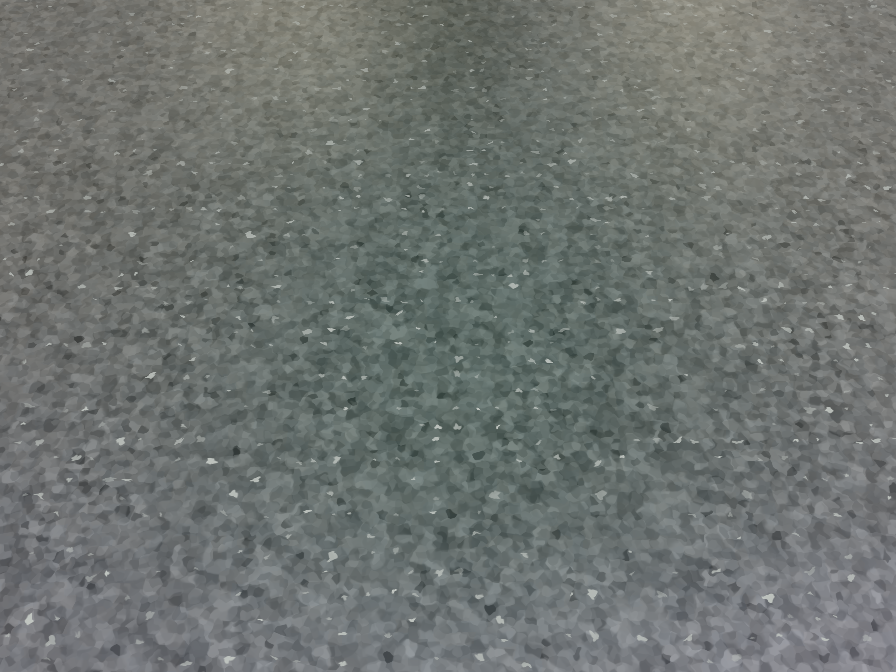
Reproduce this texture procedurally as a Shadertoy shader.

```glsl
#define CHIP_DENSITY 50.0
#define GRIT_DENSITY 84.0
#define FLAKE_DENSITY 29.0
#define FLAKE_SHARE 0.32
#define PERSPECTIVE 0.40
#define CHIP_CONTRAST 0.13
#define GRIT_CONTRAST 0.10
#define CENTRE_GREEN vec3(0.355, 0.412, 0.393)
#define WARM_GREY vec3(0.445, 0.440, 0.422)
#define COOL_GREY vec3(0.432, 0.437, 0.452)
#define FLAKE_WHITE vec3(0.76, 0.78, 0.76)

float hash(vec2 p) {
    return fract(sin(dot(p, vec2(127.1, 311.7))) * 43758.5453);
}

vec2 hash2(vec2 p) {
    return vec2(hash(p), hash(p + 57.3));
}

float noise(vec2 p) {
    vec2 i = floor(p), f = fract(p);
    f = f * f * (3.0 - 2.0 * f);
    return mix(mix(hash(i), hash(i + vec2(1, 0)), f.x),
               mix(hash(i + vec2(0, 1)), hash(i + vec2(1, 1)), f.x), f.y);
}

// Soft-edged Voronoi: x is the chip tone around zero, y marks rare dark chips
vec2 chips(vec2 p) {
    vec2 cell = floor(p), sum = vec2(0.0);
    float total = 0.0;
    for (int j = -1; j <= 1; j++)
    for (int i = -1; i <= 1; i++) {
        vec2 id = cell + vec2(i, j);
        vec2 d = id + hash2(id) - p;
        float weight = exp(-16.0 * dot(d, d));
        float dark = step(0.93, hash(id + 19.7));
        sum += weight * vec2(hash(id + 8.4) - 0.5, dark);
        total += weight;
    }
    return sum / total;
}

// Sparse angular flakes: x is coverage, y is brightness
vec2 flakes(vec2 p) {
    vec2 id = floor(p);
    vec2 d = fract(p) - 0.5 - 0.4 * (hash2(id + 3.1) - 0.5);
    float turn = 1.4 * (hash(id + 5.9) - 0.5);
    d = mat2(cos(turn), sin(turn), -sin(turn), cos(turn)) * d;
    d.y *= mix(1.2, 2.4, hash(id + 23.0));
    float size = hash(id + 41.0);
    float angle = atan(d.y, d.x), phase = 6.28 * hash(id + 13.0);
    float radius = mix(0.10, 0.28, size * size);
    radius *= 1.0 + 0.2 * sin(3.0 * angle + phase) + 0.12 * sin(5.0 * angle - phase);
    float cover = 1.0 - smoothstep(-0.05, 0.05, length(d) - radius);
    return vec2(cover * step(hash(id + 71.0), FLAKE_SHARE), hash(id + 31.0));
}

float glow(vec2 q, vec2 centre, vec2 spread) {
    vec2 d = (q - centre) / spread;
    return exp(-dot(d, d));
}

// Broad light over the floor
vec3 floorLight(vec2 q) {
    vec3 c = mix(COOL_GREY, WARM_GREY, smoothstep(0.1, 0.8, q.y));
    c = mix(c, CENTRE_GREEN, glow(q, vec2(0.52, 0.48), vec2(0.32, 0.46)));
    c += vec3(0.095, 0.085, 0.060) * glow(q, vec2(0.33, 1.0), vec2(0.14, 0.22));
    c += vec3(0.105, 0.095, 0.070) * glow(q, vec2(0.77, 1.0), vec2(0.13, 0.25));
    c -= vec3(0.075, 0.070, 0.080) * glow(q, vec2(0.50, 1.03), vec2(0.08, 0.22));
    c += vec3(0.055, 0.050, 0.062) * (0.4 + q.x) * glow(q, vec2(q.x, 0.0), vec2(1.0, 0.17));
    return c + 0.025 * smoothstep(0.65, 1.0, q.x);
}

void mainImage(out vec4 fragColor, in vec2 fragCoord) {
    vec2 q = fragCoord / iResolution.xy;
    vec2 uv = fragCoord / iResolution.y;
    uv.x -= 0.5 * iResolution.x / iResolution.y;

    // Receding floor plane with ragged chip outlines
    vec2 plane = uv / (1.0 - PERSPECTIVE * uv.y) + 3.0;
    vec2 ragged = plane + 0.007 * (vec2(noise(plane * 110.0), noise(plane * 110.0 + 40.0)) - 0.5);

    // Layered chips, weaker with distance
    vec2 chip = chips(ragged * CHIP_DENSITY);
    vec2 grit = chips(ragged * GRIT_DENSITY + 17.0);
    float tone = CHIP_CONTRAST * chip.x + GRIT_CONTRAST * grit.x - 0.09 * grit.y - 0.03 * chip.y;
    tone += 0.035 * (noise(plane * 19.0) - 0.5) + 0.008;
    float clarity = mix(1.0, 0.6, smoothstep(0.35, 1.0, q.y));
    vec3 color = floorLight(q) + tone * clarity;
    color += 0.02 * (hash(floor(ragged * CHIP_DENSITY)) - 0.5) * vec3(0.4, 0.0, -0.4);

    // Pale flakes
    vec2 flake = flakes(ragged * FLAKE_DENSITY);
    float opacity = flake.x * mix(0.35, 1.0, flake.y) * clarity;
    color = mix(color, FLAKE_WHITE, opacity);
    fragColor = vec4(color, 1.0);
}
```
